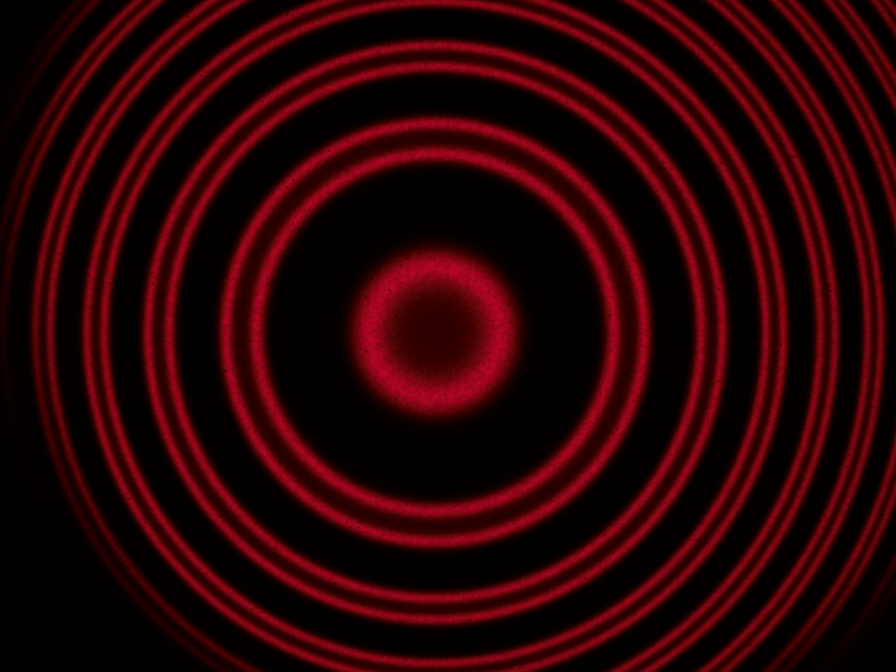
This background is drawn by a Shadertoy shader. Its source:

```glsl
// Red interference fringes: concentric double rings on black, lit by a soft off-centre beam.
// Rings are evenly spaced in squared radius, so they crowd and thin outwards.
// Each order is two Gaussian lines with a dim red band between them.

// Lengths are in canvas heights, measured from the canvas middle.
const vec2 RING_CENTER = vec2(-0.0191, 0.0052);
const vec2 BEAM_CENTER = vec2(0.0885, 0.118);
const float BEAM_INNER = 0.668;
const float BEAM_OUTER = 0.79;

// Squared radii of the fringe system.
const int ORDERS = 9;
const float ORDER_SPACING = 0.0858;
const float INNER_LINE = -0.0157;
const float OUTER_LINE = 0.0118;
const float CORE_LINE = 0.0102;
const float LINE_WIDTH = 0.0039;
const float BLUR = 0.0035;

// Brightness and texture.
const float LINE_GAIN = 0.57;
const float BAND_GAIN = 0.14;
const float RADIAL_DECAY = 0.8;
const float BASE_RED = 0.012;
const float GRAIN_CELLS = 260.0;
const float GRAIN_AMOUNT = 0.24;
const float SPECK_CELLS = 110.0;
const float SPECK_SHARE = 0.05;

float hash(vec2 p) {
    return fract(sin(dot(p, vec2(127.1, 311.7))) * 43758.5453);
}

float noise(vec2 p) {
    vec2 i = floor(p), f = fract(p);
    f = f * f * (3.0 - 2.0 * f);
    return mix(mix(hash(i), hash(i + vec2(1, 0)), f.x),
               mix(hash(i + vec2(0, 1)), hash(i + vec2(1, 1)), f.x), f.y);
}

float gauss(float x) {
    return exp(-0.5 * x * x);
}

// Intensity of all ring pairs at squared radius s.
float fringes(float s) {
    float width = length(vec2(LINE_WIDTH, 2.0 * sqrt(s) * BLUR));
    float lines = 0.0, band = 0.0;
    for (int n = 0; n < ORDERS; n++) {
        float start = float(n) * ORDER_SPACING;
        float inner = s - start - INNER_LINE;
        float outer = s - start - (n == 0 ? CORE_LINE : OUTER_LINE);
        lines += gauss(inner / width) + gauss(outer / width);
        band += smoothstep(-width, width, inner) * smoothstep(width, -width, outer);
    }
    return (LINE_GAIN * lines + BAND_GAIN * band) * exp(-RADIAL_DECAY * s);
}

// Small dark dust dots, one candidate per cell.
float specks(vec2 p) {
    vec2 cell = floor(p);
    vec2 spot = 0.3 + 0.4 * vec2(hash(cell + 3.7), hash(cell + 9.2));
    float present = step(hash(cell), SPECK_SHARE);
    return present * (1.0 - smoothstep(0.08, 0.3, length(fract(p) - spot)));
}

// Deep red that turns towards crimson as it brightens.
vec3 crimson(float light) {
    return vec3(light, 0.02 * smoothstep(0.22, 0.36, light), 0.3 * max(light - 0.25, 0.0));
}

void mainImage(out vec4 fragColor, in vec2 fragCoord) {
    vec2 p = (fragCoord - 0.5 * iResolution.xy) / iResolution.y;
    vec2 fromRings = p - RING_CENTER;

    // Rings within the beam
    float light = fringes(dot(fromRings, fromRings));
    light *= 1.0 - smoothstep(BEAM_INNER, BEAM_OUTER, length(p - BEAM_CENTER));

    // Grain and dust
    light *= 1.0 + GRAIN_AMOUNT * (noise((p + 2.0) * GRAIN_CELLS) - 0.5);
    light *= 1.0 - 0.35 * specks((p + 2.0) * SPECK_CELLS);

    fragColor = vec4(crimson(BASE_RED + light), 1.0);
}
```
